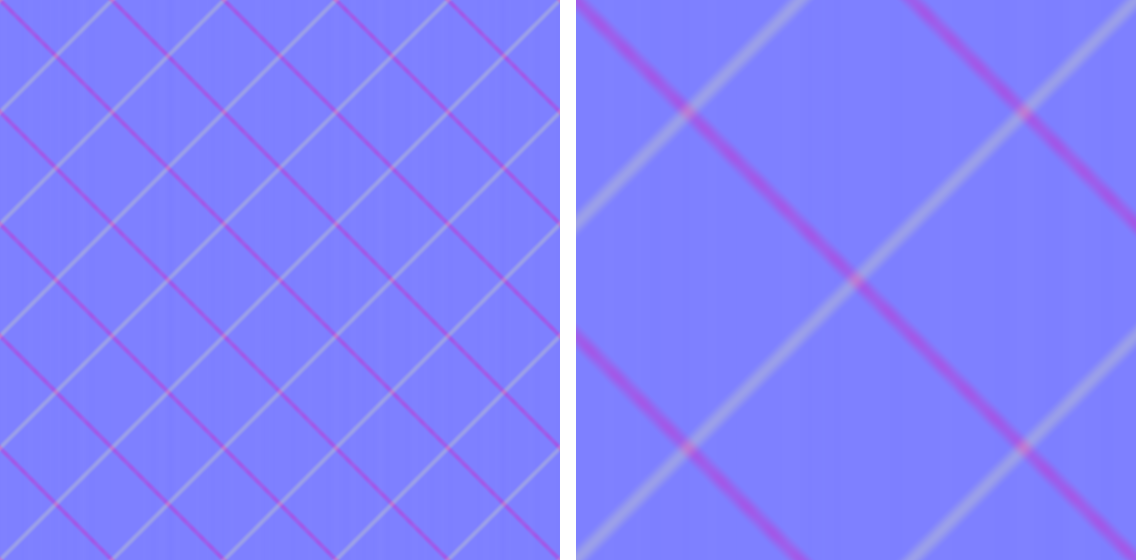
Left, the full canvas; right, a detail of the centre.
Give the GLSL for this texture map, as a WebGL 1 fragment shader.

```glsl
precision highp float;
// Normal-map style diamond lattice: two families of thin diagonal grooves
// on a flat violet-blue ground. Each family is a repeated line distance with
// a soft profile; faint wrapping gradient noise adds vertical banding.

uniform vec2 u_resolution;

#define REPEATS 5.0
#define LINE_HALF_WIDTH 0.0073
#define BASE_COLOR vec3(0.494, 0.502, 1.0)
#define FALLING_TILT vec3(0.130, -0.145, -0.085)
#define RISING_TILT vec3(0.112, 0.122, -0.085)
#define BEAD_COUNT 32.0
#define BEAD_AMOUNT 0.08
#define BAND_CELLS 64.0
#define BAND_AMOUNT 0.016

const float TAU = 6.2831853;

// Random slope in -1..1 for a lattice point, wrapped over the tile
float slopeAt(float cell) {
  float wrapped = mod(cell, BAND_CELLS);
  return fract(sin(wrapped * 12.9898 + 4.1) * 437.585) * 2.0 - 1.0;
}

// One-dimensional gradient noise that repeats every BAND_CELLS
float bandNoise(float x) {
  float cell = floor(x);
  float f = x - cell;
  float blend = f * f * f * (f * (f * 6.0 - 15.0) + 10.0);
  return mix(slopeAt(cell) * f, slopeAt(cell + 1.0) * (f - 1.0), blend);
}

// Perpendicular distance to the nearest diagonal, from x + y or x - y
float diagonalDistance(float t) {
  return abs(fract(t * REPEATS + 0.5) - 0.5) / REPEATS * 0.70711;
}

// Soft groove profile, never narrower than about one pixel
float groove(float t, float pixel) {
  float reach = max(LINE_HALF_WIDTH, pixel);
  return 1.0 - smoothstep(0.0, reach, diagonalDistance(t));
}

void main() {
  vec2 uv = gl_FragCoord.xy / u_resolution;
  float pixel = 1.0 / min(u_resolution.x, u_resolution.y);
  float falling = uv.x + uv.y;
  float rising = uv.x - uv.y;

  // Flat ground with faint vertical bands
  vec3 color = BASE_COLOR;
  color.rg += BAND_AMOUNT * bandNoise(uv.x * BAND_CELLS);

  // Slight beading along the falling grooves
  float beads = 1.0 + BEAD_AMOUNT * sin(TAU * BEAD_COUNT * rising);

  // Tilts add where the grooves cross
  color += FALLING_TILT * groove(falling, pixel) * beads;
  color += RISING_TILT * groove(rising, pixel);

  gl_FragColor = vec4(clamp(color, 0.0, 1.0), 1.0);
}
```
